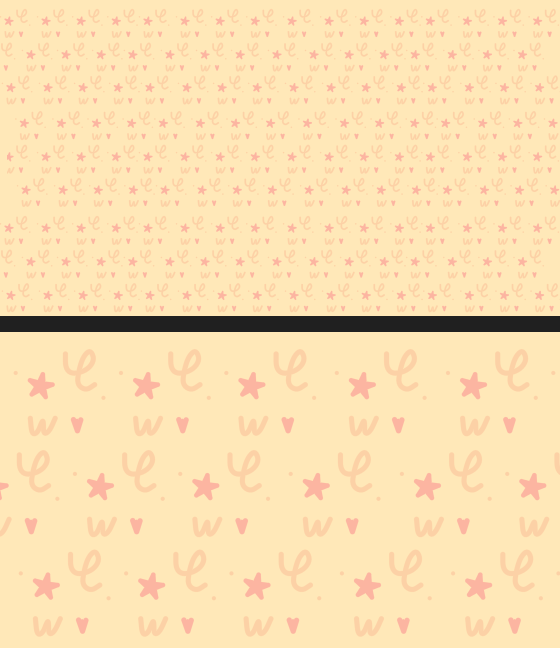
Top: the whole. Bottom: its middle third, enlarged.
This pattern is drawn by a Shadertoy shader. Its source:

```glsl
// Staggered rows of hand-drawn stars, curls, zigzags, hearts and dots on cream.

const float CANVAS_HEIGHT = 648.0;  // design units; y runs downward
const int ROWS = 9;
const float COLUMNS = 16.0;
const float PITCH = 72.0;
const float PEN = 1.75;             // half width of the pale strokes

const vec3 CREAM = vec3(1.00, 0.91, 0.72);
const vec3 PEACH = vec3(0.99, 0.82, 0.65);
const vec3 PINK  = vec3(0.99, 0.71, 0.63);

// Horizontal shift and vertical position of every row
const vec2 ROW[ROWS] = vec2[ROWS](
    vec2(0.0, 43.5), vec2(-31.0, 112.5), vec2(4.0, 180.0),
    vec2(31.5, 253.0), vec2(0.0, 322.0), vec2(35.0, 390.0),
    vec2(0.0, 468.0), vec2(-31.0, 537.0), vec2(4.0, 606.0));

const vec2 CURL[11] = vec2[11](
    vec2(17, -22), vec2(17, -12), vec2(22, -8), vec2(32, -11),
    vec2(37, -18), vec2(34, -25), vec2(29, -20), vec2(26, -10),
    vec2(25, -1), vec2(31, 3), vec2(37, -1));

const vec2 ZIGZAG[8] = vec2[8](
    vec2(-7, 22), vec2(-6, 33), vec2(-2, 32), vec2(1, 24),
    vec2(2, 24), vec2(2, 33), vec2(6, 31), vec2(10, 22));

float segment(vec2 p, vec2 a, vec2 b) {
    vec2 ab = b - a;
    return length(p - a - ab * clamp(dot(p - a, ab) / dot(ab, ab), 0.0, 1.0));
}

// Quadratic arc through the midpoints around one control point
float arc(vec2 p, vec2 before, vec2 control, vec2 after) {
    vec2 a = 0.5 * (before + control), c = 0.5 * (control + after);
    vec2 last = a;
    float d = 1e4;
    for (int i = 1; i <= 5; i++) {
        float t = float(i) / 5.0;
        vec2 next = mix(mix(a, control, t), mix(control, c, t), t);
        d = min(d, segment(p, last, next));
        last = next;
    }
    return d;
}

float curl(vec2 p) {
    float d = min(segment(p, CURL[0], 0.5 * (CURL[0] + CURL[1])),
                  segment(p, 0.5 * (CURL[9] + CURL[10]), CURL[10]));
    for (int i = 1; i < 10; i++) d = min(d, arc(p, CURL[i - 1], CURL[i], CURL[i + 1]));
    return d - PEN;
}

float zigzag(vec2 p) {
    float d = min(segment(p, ZIGZAG[0], 0.5 * (ZIGZAG[0] + ZIGZAG[1])),
                  segment(p, 0.5 * (ZIGZAG[6] + ZIGZAG[7]), ZIGZAG[7]));
    for (int i = 1; i < 7; i++) d = min(d, arc(p, ZIGZAG[i - 1], ZIGZAG[i], ZIGZAG[i + 1]));
    return d - PEN;
}

// Five tapered, round-ended arms
float star(vec2 p, float reach, float tilt) {
    float sector = 6.2831853 / 5.0;
    float angle = atan(p.x, -p.y) - tilt;
    angle -= sector * round(angle / sector);
    vec2 q = length(p) * vec2(sin(angle), cos(angle));
    float taper = mix(3.7, 1.6, clamp(q.y / reach, 0.0, 1.0));
    return segment(q, vec2(0), vec2(0, reach)) - taper;
}

// Narrow heart with a shallow notch
float heart(vec2 p) {
    vec2 tip = vec2(0.2, 4.0);
    float d = min(segment(p, vec2(-2.5, -3.6), tip), segment(p, vec2(2.5, -3.4), tip));
    return min(d, segment(p, vec2(0, -2.4), tip)) - 1.8;
}

// Distances to the peach (x) and pink (y) parts of one motif
vec2 motif(vec2 p) {
    float dots = min(length(p - vec2(-17, -9)), length(p - vec2(43, 8))) - 1.4;
    float peach = min(dots, min(curl(p), zigzag(p)));
    float pink = min(star(p, 8.2, 0.19), heart(p - vec2(25, 26.5)));
    return vec2(peach, pink);
}

// Uneven spacing in groups of four
float columnX(float i) {
    vec4 groupShift = vec4(0.0, -3.0, 4.5, 0.0);
    return 18.0 + PITCH * i + groupShift[int(i) / 4] + 4.0 * step(0.5, mod(i, 4.0));
}

float coverage(float d, float pixel) {
    return smoothstep(0.7 * pixel, -0.7 * pixel, d);
}

void mainImage(out vec4 fragColor, in vec2 fragCoord) {
    float pixel = CANVAS_HEIGHT / iResolution.y;
    vec2 p = vec2(fragCoord.x, iResolution.y - fragCoord.y) * pixel;
    vec2 d = vec2(1e4);

    for (int r = 0; r < ROWS; r++) {
        vec2 q = p - ROW[r];
        bool trimmed = r == 4 && p.x < 15.0;  // this row starts cut off
        if (q.y < -29.0 || q.y > 37.0 || trimmed) continue;
        float nearest = round((q.x - 30.0) / PITCH);
        for (float i = nearest - 1.0; i <= nearest + 1.0; i++) {
            if (i < 0.0 || i >= COLUMNS) continue;
            d = min(d, motif(q - vec2(columnX(i), 0)));
        }
    }

    vec3 color = mix(CREAM, PEACH, coverage(d.x, pixel));
    color = mix(color, PINK, coverage(d.y, pixel));
    fragColor = vec4(color, 1.0);
}
```
